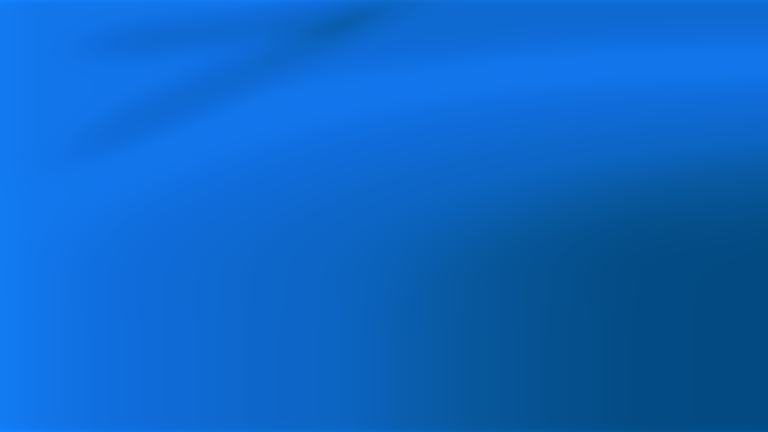
Give the GLSL for this background, as a Shadertoy shader.

```glsl
// Soft blue silk: a bright curved fold sinking into a deep navy lower right corner.

float hash(float n) { return fract(sin(n * 127.1) * 43758.5453); }

float noise(float x) {
    float i = floor(x), f = fract(x);
    return mix(hash(i), hash(i + 1.0), f * f * (3.0 - 2.0 * f));
}

float bell(float d, float width) { return exp(-d * d / (width * width)); }

// Height of the bright fold's crest
float crest(float x) { return 0.845 - 0.375 * pow(1.0 - x, 2.6); }

// Shade runs from 0 (bright azure) to 1 (navy)
vec3 silkColor(float shade) {
    vec3 c = mix(vec3(0.07, 0.46, 0.92), vec3(0.06, 0.42, 0.85), smoothstep(0.0, 0.25, shade));
    c = mix(c, vec3(0.05, 0.40, 0.775), smoothstep(0.2, 0.5, shade));
    c = mix(c, vec3(0.03, 0.345, 0.62), smoothstep(0.45, 0.76, shade));
    return mix(c, vec3(0.012, 0.29, 0.51), smoothstep(0.7, 1.0, shade));
}

void mainImage(out vec4 fragColor, in vec2 fragCoord) {
    vec2 uv = fragCoord / iResolution.xy;
    float x = uv.x, y = uv.y;
    float rise = y - crest(x);

    // Lower slope: darkens to the right, and downward from the crest
    float depth = clamp(-rise / (crest(x) - 0.35), 0.0, 1.0);
    float shade = x * (1.3 - 0.3 * x) * sin(1.5708 * depth);

    // Diagonal edge of the dark corner
    float arc = 0.58 - 1.05 * pow(1.0 - x, 2.0);
    shade += 0.07 * smoothstep(0.06, -0.08, y - arc) * smoothstep(0.45, 0.7, x)
           * (1.0 - smoothstep(0.8, 1.0, x));

    // Upper cloth: broad shade at the right, two slanted creases at the left
    float above = smoothstep(0.0, 0.13, rise);
    shade += 0.28 * above * smoothstep(0.3, 0.6, x);
    shade += (0.13 + 0.55 * x) * bell(y - 0.57 - 0.82 * x, 0.055)
           * smoothstep(0.02, 0.18, x) * (1.0 - smoothstep(0.42, 0.62, x));
    shade += 0.28 * bell(y - 0.87 - 0.2 * x, 0.04)
           * smoothstep(0.05, 0.22, x) * (1.0 - smoothstep(0.35, 0.52, x));
    shade += 0.05 * above;

    // Faint vertical threads in the lower part
    shade += 0.025 * (noise(x * 55.0) - 0.5) * smoothstep(0.36, 0.2, y);

    vec3 color = silkColor(clamp(shade, 0.0, 1.0));

    // Lighter rims at the left, top and bottom
    color += vec3(0.0, 0.025, 0.035) * exp(-x * 25.0);
    color += vec3(0.01, 0.04, 0.06) * (exp(-y * 180.0) + exp((y - 1.0) * 180.0));
    fragColor = vec4(color, 1.0);
}
```
